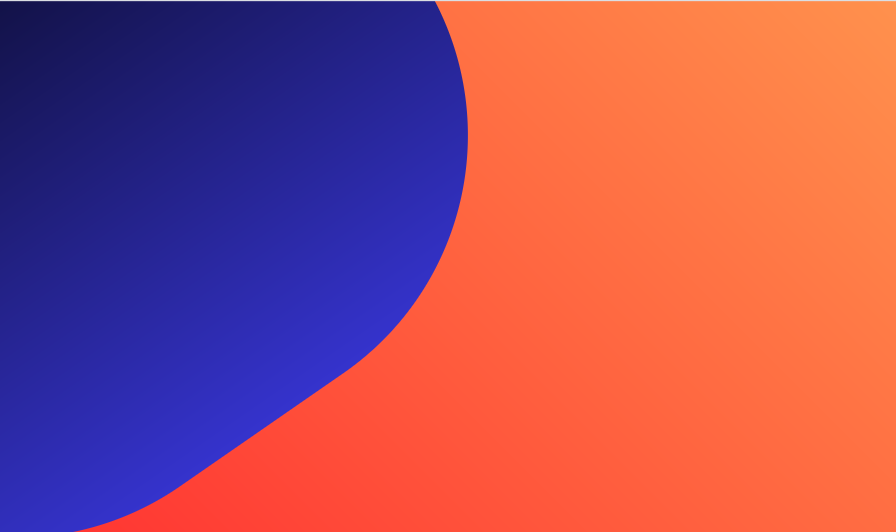
Give the GLSL for this background, as a Shadertoy shader.

```glsl
const vec3 RED = vec3(1.0, 0.192, 0.192);
const vec3 ORANGE = vec3(1.0, 0.569, 0.302);
const vec3 NAVY = vec3(0.052, 0.05, 0.2);
const vec3 INDIGO = vec3(0.208, 0.2, 0.804);
const vec3 PALE = vec3(0.86, 0.87, 0.89);

// Signed distance to a capsule with end centres a and b
float capsuleDistance(vec2 p, vec2 a, vec2 b, float radius) {
    vec2 axis = b - a;
    float along = clamp(dot(p - a, axis) / dot(axis, axis), 0.0, 1.0);
    return length(p - a - axis * along) - radius;
}

// Position across the capsule: 0 on its upper side, 1 on its lower side
float acrossCapsule(vec2 p, vec2 a, vec2 b, float radius) {
    vec2 axis = normalize(b - a);
    vec2 normal = vec2(axis.y, -axis.x);
    return clamp(0.5 + 0.5 * dot(p - a, normal) / radius, 0.0, 1.0);
}

// Pixel coverage of a shape from its signed distance
float coverage(float dist, float pixel) {
    return clamp(0.5 - dist / pixel, 0.0, 1.0);
}

void mainImage(out vec4 fragColor, in vec2 fragCoord) {
    float pixel = 1.0 / iResolution.y;
    float aspect = iResolution.x * pixel;
    vec2 p = fragCoord * pixel;

    // Warm diagonal backdrop
    vec3 color = mix(RED, ORANGE, (p.x + p.y) / (aspect + 1.0));

    // Large tilted capsule, shaded across its width
    vec2 lowerEnd = vec2(0.0285, 0.533);
    vec2 upperEnd = vec2(0.3355, 0.7456);
    float radius = 0.544;
    float shade = acrossCapsule(p, lowerEnd, upperEnd, radius);
    float dist = capsuleDistance(p, lowerEnd, upperEnd, radius);
    color = mix(color, mix(NAVY, INDIGO, shade), coverage(dist, pixel));

    // Hairline along the top
    float hairline = 0.0022;
    color = mix(color, PALE, coverage(1.0 - hairline - p.y, pixel));

    fragColor = vec4(color, 1.0);
}
```
